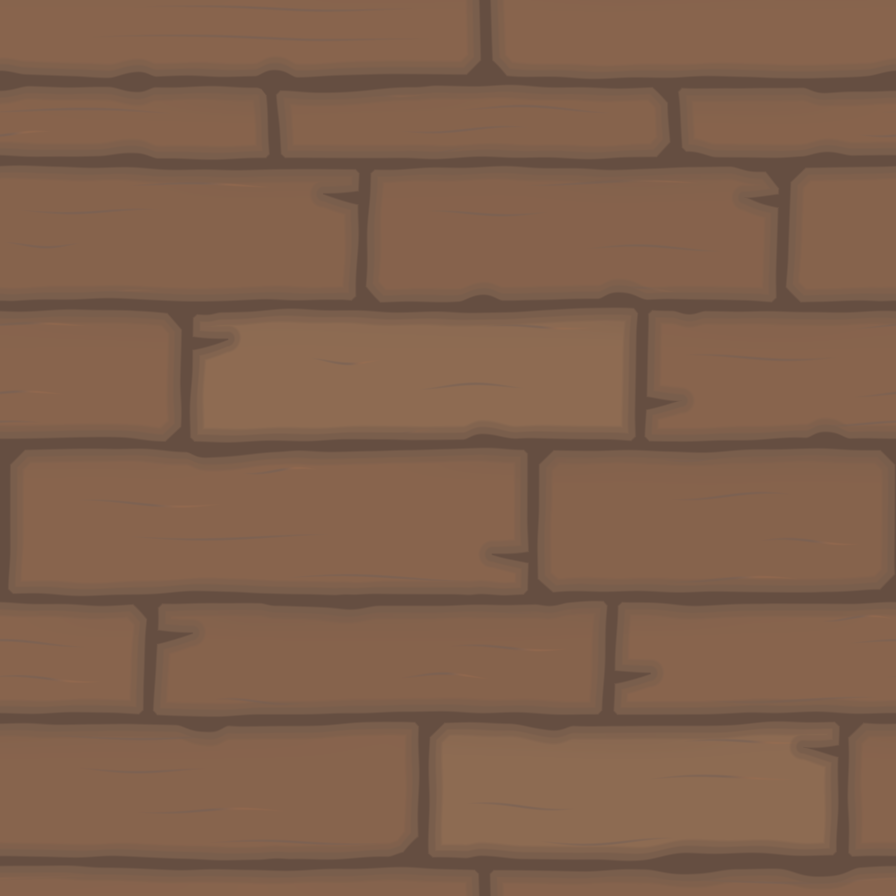
This texture is drawn by a Shadertoy shader. Its source:

```glsl
// Seven staggered courses of worn brown planks that tile in both directions.
// One distance to the nearest plank edge, bent by noise, chips, cut corners
// and end splits, is banded into seam, rim and face; grain streaks go on top.

#define FACE vec3(0.530, 0.390, 0.300)
#define PALE vec3(0.557, 0.422, 0.324)
#define RIM vec3(0.475, 0.368, 0.298)
#define SEAM vec3(0.395, 0.306, 0.255)
#define GRAIN vec3(0.455, 0.375, 0.335)
#define GLOW vec3(0.610, 0.425, 0.310)
#define SEAM_HALF 0.0058
#define RIM_WIDTH 0.0200
#define WOBBLE 0.0060
#define CHIP_DEPTH 0.0080
#define SPLIT_LENGTH 0.0450
#define STREAKS 4

const int COURSES = 7;

// Course edges measured downward; the first and last lie off the canvas.
const float EDGES[9] = float[9](-0.0365, 0.0911, 0.181, 0.341, 0.496,
                                0.668, 0.802, 0.9635, 1.0911);

// Per course: two joints, then the split height of the plank between them and
// of the plank around them (negative = left end, positive = right, 0 = none).
const vec4 LAYOUT[7] = vec4[7](
    vec4(0.542, 0.542, 0.0, 0.0),
    vec4(0.305, 0.753, 0.0, 0.0),
    vec4(0.405, 0.874, 0.27, 0.24),
    vec4(0.208, 0.716, -0.26, -0.70),
    vec4(0.005, 0.595, 0.73, 0.0),
    vec4(0.168, 0.681, -0.32, -0.65),
    vec4(0.473, 0.941, 0.23, 0.0));

float hash(float a, float b) {
    vec2 p = fract(vec2(a, b) * vec2(0.1731, 0.3179) + 0.137);
    p += dot(p, p.yx + 19.19);
    return fract((p.x + p.y) * p.x * 7.31);
}

// Smooth 1D noise that repeats over x = 0..1.
float noise(float x, float cells, float seed) {
    x = fract(x) * cells;
    float i = floor(x), f = x - i;
    f = f * f * (3.0 - 2.0 * f);
    return mix(hash(i, seed), hash(mod(i + 1.0, cells), seed), f);
}

// Height of a course edge with its slow waver.
float edgeAt(int i, float x) {
    return EDGES[i] + WOBBLE * (noise(x, 9.0, float(i % COURSES) + 40.0) - 0.5);
}

// Extra bite taken out of a plank's long side.
float chip(float x, float seed) {
    return CHIP_DEPTH * smoothstep(0.76, 1.0, noise(x, 13.0, seed));
}

// Tapered crack running in from a plank end, matched to the seam threshold.
float splitDistance(float along, float across) {
    float s = clamp(along / SPLIT_LENGTH, 0.0, 1.0);
    across += 0.004 * s * s;
    float core = length(vec2(max(along - SPLIT_LENGTH, 0.0), across));
    return core - 0.008 * (1.0 - s) + SEAM_HALF;
}

// Thin tapered streaks, cool grey with a warm stretch on some.
vec3 addGrain(vec3 color, vec2 p, vec2 size, float id) {
    float soft = max(0.0012, 1.0 / iResolution.y);
    for (int k = 0; k < STREAKS; k++) {
        float fk = float(k), seed = id * 5.0 + fk;
        float a = hash(seed, 61.0), b = hash(seed, 67.0), c = hash(seed, 71.0);
        vec2 center = size * vec2(mix(0.22, 0.78, a),
                                  (fk + 0.3 + 0.4 * b) / float(STREAKS));
        float s = (p.x - center.x) / (size.x * mix(0.07, 0.22, c));
        float y = p.y - center.y - 0.003 * sin(s * 2.5 + a * 6.28);
        float taper = max(1.0 - s * s, 0.0);
        float ink = taper * (1.0 - smoothstep(0.0, soft + 0.0014 * taper, abs(y)));
        float warm = smoothstep(0.0, 0.5, s) * step(0.5, b);
        color = mix(color, mix(GRAIN, GLOW, warm), 0.6 * ink);
    }
    return color;
}

void mainImage(out vec4 fragColor, in vec2 fragCoord) {
    vec2 uv = fragCoord / iResolution.xy;
    float x = uv.x, y = 1.0 - uv.y;

    // Course holding this point
    int course = 0;
    for (int i = 1; i <= COURSES; i++) if (y >= edgeAt(i, x)) course = i;
    float above = y - edgeAt(course, x);
    float below = edgeAt(course + 1, x) - y;
    float height = above + below;
    int row = course % COURSES;
    float fr = float(row);

    // Plank within the course, with slightly leaning joints
    float lean = (hash(fr, 11.0) - 0.5) * 0.014;
    float xj = fract(x + lean * (above / height - 0.5));
    vec4 plan = LAYOUT[row];
    bool between = xj >= plan.x && xj < plan.y;
    float left = between ? xj - plan.x : fract(xj - plan.y);
    float right = between ? plan.y - xj : fract(plan.x - xj);
    float id = fr * 2.0 + (between ? 1.0 : 0.0);

    // Distance to the worn outline
    float dx = min(left, right);
    float dy = min(above - chip(x, id + 80.0), below - chip(x, id + 110.0));
    float corner = (left < right ? 0.0 : 1.0) + (above < below ? 0.0 : 2.0);
    float cut = mix(0.008, 0.020, step(0.6, hash(id, corner + 23.0)));
    float d = min(min(dx, dy), (dx + dy - cut) * 0.707);
    float split = between ? plan.z : plan.w;
    if (split != 0.0)
        d = min(d, splitDistance(split < 0.0 ? left : right,
                                 above - abs(split) * height));
    d += 0.0025 * (noise(x + y, 24.0, 5.0) - 0.5);

    // Face, grain, then the two rim bands and the seam
    vec3 face = between && row % 3 == 0 ? PALE : FACE;
    face *= 0.99 + 0.02 * hash(id, 31.0);
    face = mix(face, RIM, 0.3 * noise(x, 7.0, id) * (1.0 - smoothstep(0.02, 0.05, above)));
    face = addGrain(face, vec2(left, above), vec2(left + right, height), id);
    vec3 color = mix(SEAM, RIM, smoothstep(-0.0015, 0.0015, d - SEAM_HALF));
    color = mix(color, mix(RIM, face, 0.45), smoothstep(0.6, 0.75, d / RIM_WIDTH));
    color = mix(color, face, smoothstep(0.9, 1.12, d / RIM_WIDTH));
    fragColor = vec4(color, 1.0);
}
```
